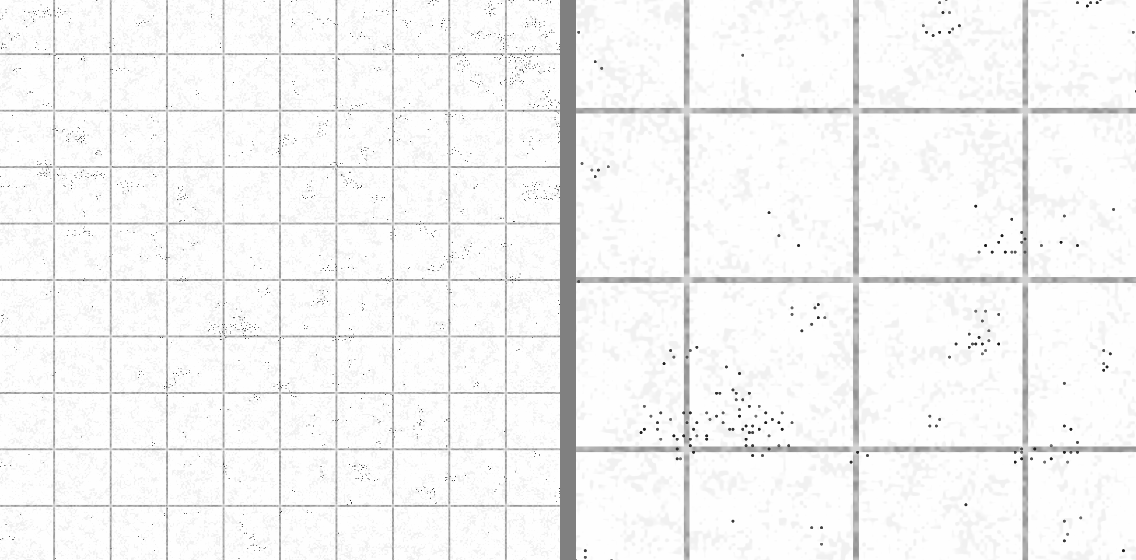
Left, the full canvas; right, a detail of the centre.
This pattern is drawn by a three.js fragment shader. Its source:

```glsl
// Pale mottled paper ruled with a thin grey square grid, nine lines each way.
// Grid lines come from a folded distance, with grainy ink and paler crossings;
// tiny dark specks gather in noise-driven clusters, denser toward the top right.
varying vec2 vUv;

float hash(vec2 p) {
  vec3 q = fract(vec3(p.xyx) * 0.1031);
  q += dot(q, q.yzx + 33.33);
  return fract((q.x + q.y) * q.z);
}

float valueNoise(vec2 p) {
  vec2 cell = floor(p);
  vec2 f = fract(p);
  f = f * f * (3.0 - 2.0 * f);
  float low = mix(hash(cell), hash(cell + vec2(1.0, 0.0)), f.x);
  float high = mix(hash(cell + vec2(0.0, 1.0)), hash(cell + 1.0), f.x);
  return mix(low, high, f.y);
}

// Distance along each axis to the nearest grid line
vec2 gridDistance(vec2 uv) {
  float pitch = 0.1008;
  return abs(fract((uv - 0.5) / pitch + 0.5) - 0.5) * pitch;
}

// Coverage of small dots, one candidate per lattice cell
float specks(vec2 uv, float pixel) {
  vec2 cell = floor(uv * 256.0);
  vec2 place = (cell + 0.5) / 256.0;

  // Clusters thin out toward the lower left
  float cluster = valueNoise(place * vec2(40.0, 48.0) + 17.0);
  cluster += 0.3 * (valueNoise(place * 7.0 + 5.0) - 0.5);
  cluster += 0.16 * (place.y - 0.6) + 0.06 * (place.x - 0.5);
  float chance = 0.42 * smoothstep(0.74, 0.98, cluster) + 0.0006;
  float present = step(hash(cell + 211.0), chance);

  // Each dot sits in one quarter of its cell
  vec2 quarter = step(0.5, vec2(hash(cell + 71.0), hash(cell + 137.0)));
  vec2 centre = (cell + 0.25 + 0.5 * quarter) / 256.0;
  float edge = 0.5 * pixel;
  float dotShape = 1.0 - smoothstep(0.0009 - edge, 0.0009 + edge, distance(uv, centre));
  return present * dotShape * mix(0.6, 1.0, hash(cell + 307.0));
}

void main() {
  float pixel = max(fwidth(vUv.x), 0.0001);

  // Paper: fine grain over soft mottling
  float grain = 0.6 * valueNoise(vUv * 400.0) + 0.4 * valueNoise(vUv * 90.0 + 31.0);
  float shade = 0.996 - 0.05 * smoothstep(0.55, 0.78, grain);

  // Grid lines with uneven ink, fading where they cross
  vec2 d = gridDistance(vUv);
  vec2 stroke = 1.0 - smoothstep(0.0017 - 0.5 * pixel, 0.0017 + 0.5 * pixel, d);
  float crossing = 1.0 - smoothstep(0.002, 0.005, max(d.x, d.y));
  float ink = mix(0.56, 0.77, valueNoise(vUv * 330.0 + 59.0));
  ink = mix(ink, 0.82, crossing);
  shade = mix(shade, ink, max(stroke.x, stroke.y));

  // Dark specks on top
  shade = mix(shade, 0.1, specks(vUv, pixel));

  gl_FragColor = vec4(vec3(shade), 1.0);
}
```
